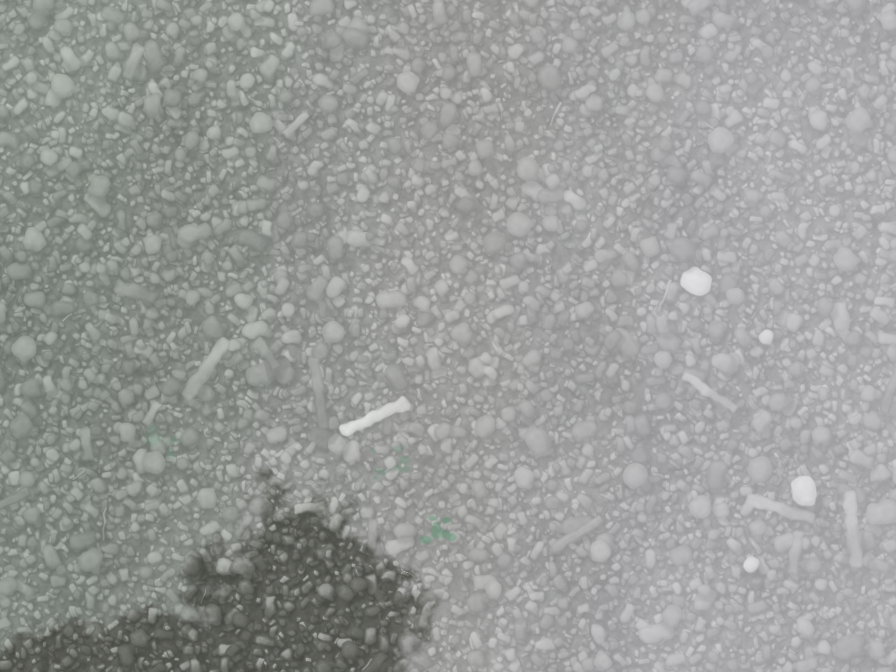
This texture is drawn by a Shadertoy shader. Its source:

```glsl
// Dry grey soil with pebbles, wood chips and straw, a damp hollow and tiny green sprigs.

const vec3 SHADE_GREEN = vec3(0.570, 0.598, 0.568);
const vec3 DUST_GREY   = vec3(0.665, 0.669, 0.660);
const vec3 PALE_LILAC  = vec3(0.719, 0.716, 0.729);
const vec3 DAMP_EARTH  = vec3(0.405, 0.410, 0.385);
const vec3 LEAF_GREEN  = vec3(0.470, 0.610, 0.520);
const vec2 LIGHT_DIR   = vec2(-0.55, 0.83);
const float EDGE_SOFTNESS = 0.0018;
const float GAP_TONE   = -0.13;
const float CONTRAST   = 1.0;
const vec2 SPRIGS[3] = vec2[3](vec2(0.65, 0.215), vec2(0.245, 0.34), vec2(0.58, 0.31));

// Integer hash: three values in 0..1 per cell and seed.
vec3 hash3(vec2 cell, int seed) {
    uvec3 v = uvec3(ivec3(ivec2(cell) + 4096, seed));
    v = v * 1664525u + 1013904223u;
    v.x += v.y * v.z; v.y += v.z * v.x; v.z += v.x * v.y;
    v ^= v >> 16u;
    v.x += v.y * v.z; v.y += v.z * v.x; v.z += v.x * v.y;
    return vec3(v >> 8u) / 16777216.0;
}

float noise(vec2 p, int seed) {
    vec2 i = floor(p), f = fract(p);
    f = f * f * (3.0 - 2.0 * f);
    float low  = mix(hash3(i, seed).x, hash3(i + vec2(1, 0), seed).x, f.x);
    float high = mix(hash3(i + vec2(0, 1), seed).x, hash3(i + vec2(1, 1), seed).x, f.x);
    return mix(low, high, f.y);
}

float fbm(vec2 p, int seed) {
    float sum = 0.0, gain = 0.5;
    for (int i = 0; i < 4; i++) {
        sum += gain * noise(p, seed + i);
        p = p * 2.03 + 7.1;
        gain *= 0.5;
    }
    return sum / 0.9375;
}

float roundedBox(vec2 p, vec2 halfSize, float corner) {
    vec2 q = abs(p) - halfSize + corner;
    return length(max(q, 0.0)) + min(max(q.x, q.y), 0.0) - corner;
}

// Paints one layer of grains; thickness is in cells, stretch is length / thickness.
float scatter(float tone, vec2 p, float cellSize, float density, vec2 thickness,
              vec2 stretch, float roundness, int seed) {
    float blur = max(EDGE_SOFTNESS, 0.7 / iResolution.y);
    vec2 home = floor(p / cellSize);
    for (int k = 0; k < 9; k++) {
        vec2 cell = home + vec2(k % 3 - 1, k / 3 - 1);
        vec3 place = hash3(cell, seed), look = hash3(cell, seed + 50);
        if (place.z > density) continue;
        vec2 offset = p - (cell + place.xy) * cellSize;
        float angle = 6.2832 * look.x;
        vec2 axis = vec2(cos(angle), sin(angle));
        vec2 q = vec2(dot(offset, axis), dot(offset, vec2(-axis.y, axis.x)));
        float girth = cellSize * mix(thickness.x, thickness.y, look.y);
        vec2 halfSize = girth * vec2(mix(stretch.x, stretch.y, look.z * look.z), 1.0);
        float d = roundedBox(q, halfSize, girth * roundness);

        // Soft contact shadow, then the lit grain over it.
        float shadow = 1.0 - smoothstep(-0.1, 0.55, (d + 0.3 * dot(offset, LIGHT_DIR)) / girth);
        tone = mix(tone, GAP_TONE, 0.42 * shadow);
        float rim = smoothstep(-0.6, 0.0, d / girth);
        float lit = clamp(dot(offset, LIGHT_DIR) / girth, -1.0, 1.0);
        float body = mix(-0.035, 0.065, fract(look.z * 17.3 + look.x)) + 0.03 * lit - 0.045 * rim;
        body += 0.17 * step(0.975, fract(look.y * 31.7)) * step(0.06, cellSize);
        tone = mix(tone, body, 1.0 - smoothstep(-blur, blur, d));
    }
    return tone;
}

// Damp hollow with a ragged edge and a tail along the lower left.
float dampMask(vec2 p) {
    float ragged = 0.9 * (fbm(p * 13.0, 300) - 0.5) + 0.4 * (fbm(p * 55.0, 310) - 0.5);
    float hollow = length((p - vec2(0.46, 0.05)) / vec2(0.18, 0.22));
    float tail = length((p - vec2(0.23, 0.0)) / vec2(0.27, 0.08));
    return 1.0 - smoothstep(0.78, 1.1, min(hollow, tail) + ragged);
}

float sprigMask(vec2 p) {
    float mask = 0.0;
    for (int i = 0; i < 3; i++) {
        for (int j = 0; j < 8; j++) {
            vec3 h = hash3(vec2(i, j), 400);
            vec2 leaf = SPRIGS[i] + vec2(0.055, 0.045) * (h.xy - 0.5);
            float d = length((p - leaf) * vec2(1.0, 1.4)) - mix(0.004, 0.009, h.z);
            mask = max(mask, (1.0 - smoothstep(-0.003, 0.003, d)) * (i == 0 ? 0.75 : 0.4));
        }
    }
    return mask;
}

void mainImage(out vec4 fragColor, in vec2 fragCoord) {
    vec2 p = fragCoord / iResolution.y;
    vec2 uv = fragCoord / iResolution.xy;
    vec2 warp = vec2(noise(p * 85.0, 200), noise(p * 85.0, 210)) - 0.5;
    vec2 g = p + 0.005 * warp;

    // Grains from dust to pebbles, then chips and straw.
    float tone = -0.07 + 0.12 * (fbm(p * 90.0, 220) - 0.5);
    tone = scatter(tone, g, 0.013, 0.90, vec2(0.20, 0.40), vec2(1.0, 2.2), 0.8, 1);
    tone = scatter(tone, g, 0.022, 0.72, vec2(0.16, 0.36), vec2(1.0, 2.2), 0.8, 2);
    tone = scatter(tone, g, 0.038, 0.48, vec2(0.15, 0.34), vec2(1.0, 2.0), 0.9, 3);
    tone = scatter(tone, g, 0.070, 0.05, vec2(0.015, 0.03), vec2(8.0, 16.0), 0.8, 4);
    tone = scatter(tone, g, 0.075, 0.24, vec2(0.14, 0.26), vec2(1.0, 1.5), 1.0, 5);
    tone = scatter(tone, g, 0.110, 0.17, vec2(0.05, 0.09), vec2(3.0, 7.0), 0.6, 6);
    tone += 0.05 * (fbm(p * 120.0, 230) - 0.5);

    // Light drifts from green shade on the left to pale haze on the right.
    float drift = uv.x + 0.12 * (0.5 - uv.y) + 0.14 * (fbm(p * 3.0, 240) - 0.5);
    vec3 color = mix(SHADE_GREEN, DUST_GREY, smoothstep(0.08, 0.48, drift));
    color = mix(color, PALE_LILAC, smoothstep(0.42, 0.88, drift));
    color += 0.06 * (fbm(p * 7.0, 250) - 0.5);
    color += 0.05 * smoothstep(0.45, 0.0, length(uv - vec2(0.0, 1.0)));

    // Damp earth swallows most grains; sprigs tint the surface.
    float damp = dampMask(p) * (1.0 - 0.55 * smoothstep(0.0, 0.08, tone));
    color = mix(color, DAMP_EARTH, 0.9 * damp);
    color += tone * CONTRAST * mix(1.15, 0.8, smoothstep(0.2, 0.9, uv.x));
    color = mix(color, LEAF_GREEN + 0.5 * tone, sprigMask(p));
    fragColor = vec4(clamp(color, 0.0, 1.0), 1.0);
}
```
